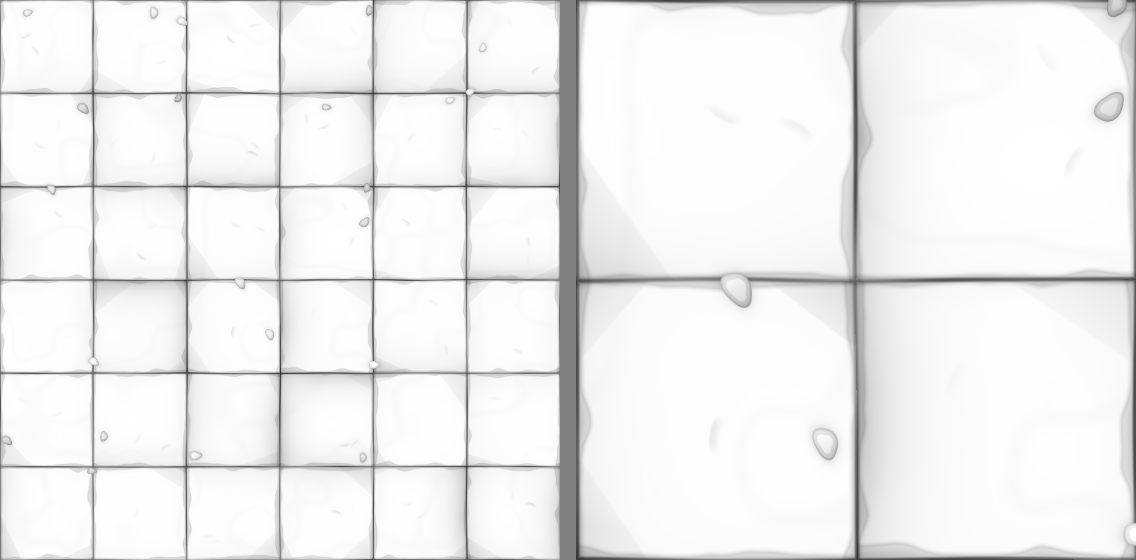
Left, the full canvas; right, a detail of the centre.
A Shadertoy shader for this texture map:

```glsl
// Pale stone floor of 6 by 6 square tiles with thin joints, chipped edges and loose pebbles.

float hash(vec2 c) {
    return fract(sin(dot(c, vec2(127.1, 311.7))) * 43758.5453);
}

// Value noise along a line, one curve for each seed
float wave(float t, float seed) {
    float i = floor(t);
    return mix(hash(vec2(i, seed)), hash(vec2(i + 1.0, seed)), smoothstep(0.0, 1.0, t - i));
}

// Value noise that wraps after a whole number of lattice cells
float noise(vec2 p, float period) {
    vec2 i = floor(p), f = p - i;
    f = f * f * (3.0 - 2.0 * f);
    vec2 a = mod(i, period), b = mod(i + 1.0, period);
    return mix(mix(hash(a), hash(vec2(b.x, a.y)), f.x),
               mix(hash(vec2(a.x, b.y)), hash(b), f.x), f.y);
}

vec2 rotate(vec2 p, float angle) {
    float c = cos(angle), s = sin(angle);
    return vec2(c * p.x - s * p.y, s * p.x + c * p.y);
}

// Ragged bevels and soft shadows along the four sides
float edgeShade(vec2 f, float id, float aa) {
    float shade = 1.0;
    for (int side = 0; side < 4; side++) {
        vec2 q = side < 2 ? f : f.yx;
        float d = side % 2 == 0 ? q.x : 1.0 - q.x;
        float seed = id + 36.0 * float(side);
        float n = wave(q.y * 6.0, seed);
        float width = 0.01 + 0.045 * n * n * n + 0.006 * wave(q.y * 15.0, seed + 200.0);
        float chip = 1.0 - smoothstep(width - aa, width + aa, d);
        shade *= 1.0 - chip * mix(0.24, 0.06, clamp(d / width, 0.0, 1.0));
        float rim = (d - width) / 0.008;
        shade *= 1.0 - 0.1 * exp(-rim * rim);
        float depth = pow(hash(vec2(seed, 5.0)), 6.0);
        shade *= 1.0 - (0.008 + 0.2 * depth) * exp(-d * 9.0) * (0.5 + wave(q.y * 2.0, seed + 400.0));
    }
    return shade;
}

// Flat worn facets cut across some corners
float cornerShade(vec2 f, float id) {
    float shade = 1.0;
    for (int k = 0; k < 4; k++) {
        vec2 q = abs(f - vec2(k % 2, k / 2));
        float seed = id + 36.0 * float(k);
        vec2 size = 0.1 + 0.42 * vec2(hash(vec2(seed, 11.0)), hash(vec2(seed, 12.0)));
        float inside = 1.0 - q.x / size.x - q.y / size.y;
        float strength = hash(vec2(seed, 13.0));
        strength *= 0.13 * step(0.55, strength);
        shade *= 1.0 - strength * smoothstep(0.0, 0.06, inside) * (0.35 + 0.65 * inside);
    }
    return shade;
}

// Faint broad veins and short curved scratches on the tile face
float faceShade(vec2 f, vec2 cell, float id) {
    vec2 q = f * 2.5 + cell * 7.0;
    float vein = abs(noise(q + 0.25 * noise(q * 2.0, 512.0), 512.0) - 0.5);
    float shade = 1.0 - 0.01 * (1.0 - smoothstep(0.0, 0.12, vein)) - 0.008 * noise(q, 512.0);
    for (int k = 0; k < 2; k++) {
        float seed = id + 36.0 * float(k);
        vec2 centre = 0.2 + 0.6 * vec2(hash(vec2(seed, 21.0)), hash(vec2(seed, 22.0)));
        vec2 s = rotate(f - centre, 6.28 * hash(vec2(seed, 23.0)));
        float taper = 1.0 - smoothstep(0.02, 0.08, abs(s.x));
        float y = s.y - 3.0 * s.x * s.x;
        float mark = smoothstep(-0.008, 0.004, y) * (1.0 - smoothstep(0.004, 0.045, y));
        float strength = hash(vec2(seed, 24.0));
        shade -= 0.1 * strength * strength * taper * mark;
    }
    return shade;
}

// Small faceted stones, mostly lying near the joints
float addPebbles(float shade, vec2 p, float aa) {
    for (int k = 0; k < 18; k++) {
        vec2 base = floor(p) + vec2(k % 3, (k / 3) % 3) - 1.0;
        vec2 cell = mod(base, 6.0);
        float seed = cell.x + 6.0 * cell.y + 36.0 * float(k / 9);
        if (hash(vec2(seed, 31.0)) > 0.32) continue;
        vec2 pos = vec2(hash(vec2(seed, 32.0)), 0.03 + 0.15 * hash(vec2(seed, 33.0)));
        if (hash(vec2(seed, 34.0)) > 0.5) pos.y = 1.0 - pos.y;
        if (hash(vec2(seed, 35.0)) > 0.5) pos = pos.yx;
        float turn = 6.28 * hash(vec2(seed, 36.0));
        vec2 offset = p - base - pos, q = rotate(offset, turn) * vec2(1.0, 1.45);
        float radius = (0.048 + 0.022 * hash(vec2(seed, 37.0))) * (1.0 + 0.08 * cos(3.0 * atan(q.y, q.x) + turn));
        float d = length(q) - radius;
        shade *= 1.0 - 0.1 * exp(-max(d, 0.0) * 60.0);
        // Grey flanks around a lighter top
        float tone = mix(0.68, 0.9, hash(vec2(seed, 38.0))) + 1.2 * dot(offset, vec2(-0.6, 0.8));
        tone += 0.1 * (1.0 - smoothstep(-0.03, -0.02, d));
        tone -= 0.14 * smoothstep(-0.014, 0.0, d);
        shade = mix(shade, tone, 1.0 - smoothstep(-aa, aa, d));
    }
    return shade;
}

void mainImage(out vec4 fragColor, in vec2 fragCoord) {
    vec2 p = fragCoord / iResolution.xy * 6.0;
    float aa = max(4.0 / iResolution.y, 0.003);
    // Slightly uneven joints
    vec2 w = p + 0.01 * (vec2(noise(p * 2.0, 12.0), noise(p * 2.0 + 5.0, 12.0)) - 0.5);
    vec2 f = fract(w), cell = mod(floor(w), 6.0);
    float id = cell.x + 6.0 * cell.y;
    float shade = edgeShade(f, id, aa) * cornerShade(f, id) * faceShade(f, cell, id);
    // Thin dark joint of varying depth
    vec2 gap = min(f, 1.0 - f);
    float joint = 1.0 - smoothstep(0.001, 0.013, min(gap.x, gap.y));
    shade *= 1.0 - joint * mix(0.2, 0.62, noise(p * 3.0, 18.0));
    shade = addPebbles(shade, p, aa);
    fragColor = vec4(vec3(clamp(shade, 0.0, 1.0)), 1.0);
}
```
